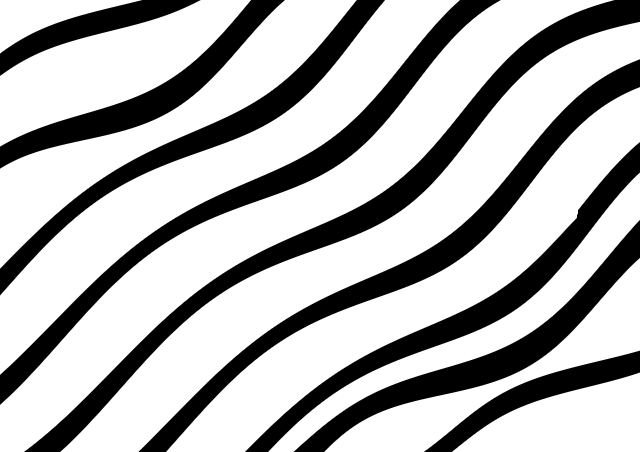
A WebGL 1 fragment shader for this pattern:

```glsl
precision highp float;

// Nine black wavy diagonal stripes on white, climbing from lower left to upper right.
// Each stripe lies between two edge curves, a slanted line plus two tanh swells.
// Three stripe shapes repeat by translation: five long, two bent, two corner ones.

const vec3 PAPER = vec3(1.0);
const vec3 INK = vec3(0.0);
const float ASPECT = 0.706;        // canvas height for a width of 1

// Anchor of the first stripe and step to the next (x, depth below the top)
const vec2 LONG_START = vec2(0.319, 0.203);
const vec2 LONG_STEP = vec2(0.0911, 0.0762);
const vec2 BENT_START = vec2(0.130, 0.182);
const vec2 BENT_STEP = vec2(0.560, 0.398);
const vec2 CORNER_START = vec2(0.163, 0.052);
const vec2 CORNER_STEP = vec2(0.746, 0.556);

// Edge lines: (upper depth, lower depth, slope)
const vec3 LONG_LINE = vec3(0.034, 0.0664, 0.15);
const vec3 BENT_LINE = vec3(-0.0443, 0.0313, 0.10);
const vec3 CORNER_LINE = vec3(-0.0039, 0.0267, 0.20);

// Swells: (height, centre, width), left and right of the anchor
const vec3 LONG_TOP_L = vec3(0.1875, -0.3255, 0.2148);
const vec3 LONG_TOP_R = vec3(0.1406, 0.2240, 0.1302);
const vec3 LONG_LOW_L = vec3(0.1784, -0.3125, 0.1823);
const vec3 LONG_LOW_R = vec3(0.1380, 0.2383, 0.1198);
const vec3 BENT_TOP_L = vec3(0.1094, -0.2344, 0.1367);
const vec3 BENT_TOP_R = vec3(0.1497, 0.2604, 0.1367);
const vec3 BENT_LOW_L = vec3(0.1172, -0.2279, 0.1042);
const vec3 BENT_LOW_R = vec3(0.1237, 0.2474, 0.1172);
const vec3 CORNER_TOP_L = vec3(0.0612, -0.2018, 0.0977);
const vec3 CORNER_TOP_R = vec3(0.0260, 0.1953, 0.0781);
const vec3 CORNER_LOW_L = vec3(0.0547, -0.1953, 0.0911);
const vec3 CORNER_LOW_R = vec3(0.0260, 0.1693, 0.0781);

// Small nick in the upper edge of the last long stripe: (x, depth, reach)
const vec3 NICK = vec3(0.219, 0.010, 0.045);

uniform vec2 u_resolution;

float tanhOf(float x) {
  return 1.0 - 2.0 / (exp(2.0 * clamp(x, -8.0, 8.0)) + 1.0);
}

// Depth removed by one swell, and its slope
vec2 swell(float x, vec3 s) {
  float t = tanhOf((x - s.y) / s.z);
  return s.x * vec2(t, (1.0 - t * t) / s.z);
}

// Signed distance below an edge curve
float belowEdge(vec2 q, float depth, float slope, vec3 left, vec3 right) {
  vec2 climb = vec2(slope * q.x, slope) + swell(q.x, left) + swell(q.x, right);
  return (q.y - depth + climb.x) / sqrt(1.0 + climb.y * climb.y);
}

float coverage(float d, float pixel) {
  return clamp(0.5 + d / pixel, 0.0, 1.0);
}

// Ink between an upper and a lower edge
float stripe(vec2 q, vec3 line, vec3 topL, vec3 topR, vec3 lowL, vec3 lowR,
             float dent, float pixel) {
  float top = belowEdge(q, line.x + dent, line.z, topL, topR);
  float low = belowEdge(q, line.y, line.z, lowL, lowR);
  return coverage(top, pixel) * coverage(-low, pixel);
}

void main() {
  vec2 uv = gl_FragCoord.xy / u_resolution;
  vec2 p = vec2(uv.x, (1.0 - uv.y) * ASPECT);
  float pixel = 1.0 / u_resolution.x;
  float ink = 0.0;

  // Long stripes across the middle
  for (int i = 0; i < 5; i++) {
    vec2 q = p - LONG_START - float(i) * LONG_STEP;
    float before = NICK.x - q.x;
    float dent = NICK.y * exp(-max(before, 0.0) / NICK.z) * coverage(before, pixel);
    dent *= step(3.5, float(i));
    ink = max(ink, stripe(q, LONG_LINE, LONG_TOP_L, LONG_TOP_R,
                          LONG_LOW_L, LONG_LOW_R, dent, pixel));
  }

  // Bent and corner stripes, one of each on either side
  for (int i = 0; i < 2; i++) {
    vec2 bent = p - BENT_START - float(i) * BENT_STEP;
    vec2 corner = p - CORNER_START - float(i) * CORNER_STEP;
    ink = max(ink, stripe(bent, BENT_LINE, BENT_TOP_L, BENT_TOP_R,
                          BENT_LOW_L, BENT_LOW_R, 0.0, pixel));
    ink = max(ink, stripe(corner, CORNER_LINE, CORNER_TOP_L, CORNER_TOP_R,
                          CORNER_LOW_L, CORNER_LOW_R, 0.0, pixel));
  }

  gl_FragColor = vec4(mix(PAPER, INK, ink), 1.0);
}
```
